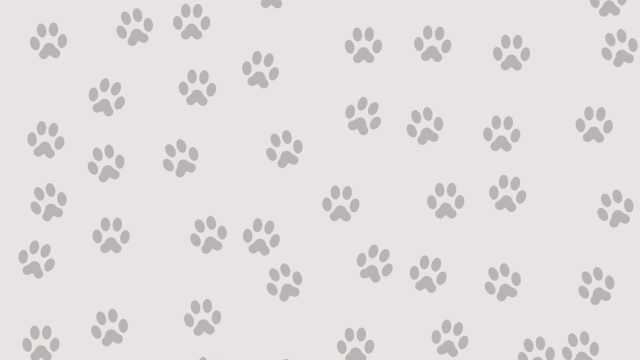
A Shadertoy shader for this pattern:

```glsl
#define CELL vec2(0.2222, 0.2)
#define PAW_RADIUS 0.055
#define MAX_TILT 0.43
#define TOE_SIZE vec2(0.0130, 0.0194)
#define PAD_BLEND 0.010
#define EDGE_PIXELS 0.75
#define PAPER vec3(0.915, 0.894, 0.890)
#define PAW_GREY vec3(0.718, 0.706, 0.702)

float hash(vec2 p) {
    return fract(sin(dot(p, vec2(127.1, 311.7))) * 43758.5453);
}

vec2 rotate(vec2 p, float a) {
    float c = cos(a), s = sin(a);
    return vec2(c * p.x - s * p.y, s * p.x + c * p.y);
}

float ellipse(vec2 p, vec2 r) {
    float k = length(p / r);
    return k * (k - 1.0) / max(length(p / (r * r)), 1e-4);
}

float smoothMin(float a, float b, float k) {
    float h = max(k - abs(a - b), 0.0) / k;
    return min(a, b) - 0.25 * h * h * k;
}

float paw(vec2 p) {
    // Mirror the left half onto the right
    p.x = abs(p.x);

    // Two toe pairs, fanned outwards
    float inner = ellipse(rotate(p - vec2(0.0165, 0.031), 0.08), TOE_SIZE);
    float outer = ellipse(rotate(p - vec2(0.0383, -0.003), 0.20), TOE_SIZE);

    // Pad: a dome blended into two lower lobes
    float dome = length(p - vec2(0.0, -0.021)) - 0.0165;
    float lobe = length(p - vec2(0.0165, -0.0355)) - 0.0130;
    float pad = smoothMin(dome, lobe, PAD_BLEND);

    return min(min(inner, outer), pad);
}

void mainImage(out vec4 fragColor, in vec2 fragCoord) {
    vec2 uv = fragCoord / iResolution.y;

    // Grid whose columns slide vertically by random amounts
    float column = floor(uv.x / CELL.x);
    uv.y += CELL.y * hash(vec2(column, 7.3));
    vec2 id = floor(uv / CELL);
    vec2 local = uv - (id + 0.5) * CELL;

    // One paw per cell, shifted within the cell and tilted
    vec2 jitter = vec2(hash(id + 17.1), hash(id + 41.7)) * 2.0 - 1.0;
    local -= jitter * (0.5 * CELL - PAW_RADIUS);
    float tilt = (hash(id + 73.9) * 2.0 - 1.0) * MAX_TILT;
    float d = paw(rotate(local, tilt));

    // Soft edge
    float edge = EDGE_PIXELS / iResolution.y;
    float ink = 1.0 - smoothstep(-edge, edge, d);
    fragColor = vec4(mix(PAPER, PAW_GREY, ink), 1.0);
}
```
